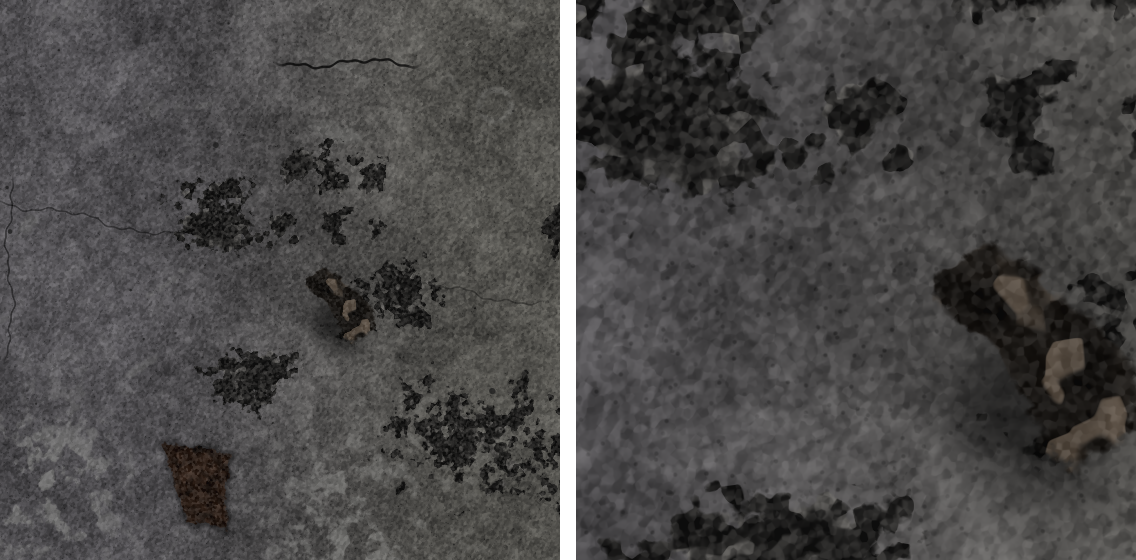
Left, the full canvas; right, a detail of the centre.
Write a Shadertoy shader that draws this texture.

```glsl
// Weathered grey concrete with sooty lichen blotches, a dark clump, a brown clod,
// pale scuffs and hairline cracks. Smoothed cellular noise supplies the grain and
// the ragged outlines; layered sines bend the cracks.

vec2 hash2(vec2 p) {
    vec3 q = fract(p.xyx * vec3(0.1031, 0.1030, 0.0973));
    q += dot(q, q.yzx + 33.33);
    return fract((q.xx + q.yz) * q.zy);
}

mat2 turn(float a) { return mat2(cos(a), sin(a), -sin(a), cos(a)); }

// Cellular noise: x = blended cell tone, y = distance to the nearest cell point
vec2 cells(vec2 p) {
    vec2 base = floor(p), f = fract(p);
    float tone = 0.0, total = 0.0, nearest = 2.0;
    for (int y = -1; y <= 1; y++)
    for (int x = -1; x <= 1; x++) {
        vec2 g = vec2(x, y);
        vec2 offset = g + hash2(base + g) - f;
        float d2 = dot(offset, offset), w = exp(-8.0 * d2);
        tone += w * hash2(base + g + 71.0).x;
        total += w;
        nearest = min(nearest, sqrt(d2));
    }
    return vec2(tone / total, nearest);
}

float layers(vec2 p) {
    float sum = 0.0, amp = 0.5;
    for (int i = 0; i < 4; i++) {
        sum += amp * cells(p).x;
        p = turn(0.8) * p * 2.1 + 17.0;
        amp *= 0.5;
    }
    return sum / 0.9375;
}

// Ragged ellipse; negative inside, in units of its own radius
float blotch(vec2 p, vec2 center, vec2 radius, float angle, float ragged) {
    return length(turn(-angle) * (p - center) / radius) - 1.0 + ragged;
}

float wiggle(float x) {
    return 0.006 * sin(x * 31.0) + 0.003 * sin(x * 83.0 + 1.0) + 0.0015 * sin(x * 210.0);
}

// Hairline along x between two ends, fading at both
float crack(vec2 p, float from, float to, float width) {
    float line = 1.0 - smoothstep(width * 0.4, width * 1.6, abs(p.y - wiggle(p.x)));
    return line * smoothstep(from, from + 0.04, p.x) * (1.0 - smoothstep(to - 0.04, to, p.x));
}

void mainImage(out vec4 fragColor, in vec2 fragCoord) {
    vec2 p = fragCoord / iResolution.y;
    float broad = layers(p * 5.0);
    float medium = layers(p * 34.0 + 9.0);
    float grain = cells(turn(0.6) * p * vec2(210.0, 150.0)).x;
    float fine = cells(p * 250.0 + 40.0).x;
    vec2 pebble = cells(p * 105.0 + 5.0);
    float ragged = (medium - 0.5) * 2.4 + (pebble.x - 0.5) * 0.7;

    // Concrete: violet grey at the left, olive grey at the right
    float tone = 0.308 + 0.16 * (broad - 0.5) + 0.10 * (medium - 0.5)
               + 0.10 * (grain - 0.5) + 0.08 * (fine - 0.5);
    tone -= 0.07 * (1.0 - smoothstep(0.05, 0.2, pebble.y)) * smoothstep(0.5, 0.8, pebble.x);
    vec3 tint = mix(vec3(1.0, 0.98, 1.02), vec3(1.03, 1.015, 0.96), smoothstep(0.2, 0.9, p.x));
    vec3 color = tone * tint;

    // Pale mottling in the lower corners
    float area = exp(-dot((p - vec2(0.09, 0.13)) * 7.0, (p - vec2(0.09, 0.13)) * 7.0))
               + 0.8 * exp(-dot((p - vec2(0.62, 0.06)) * 6.0, (p - vec2(0.62, 0.06)) * 6.0));
    float pale = 0.65 * smoothstep(0.62, 0.82, medium + 0.22 * area + 0.4 * (broad - 0.5)) * min(area + 0.15, 1.0);

    // Scattered scuffs, mostly in the upper half, and dark dots
    float dots = 0.0;
    for (int i = 0; i < 22; i++) {
        vec2 place = hash2(vec2(i, 3)), shape = hash2(vec2(i, 8));
        vec2 spot = vec2(place.x, 1.0 - 0.75 * place.y * place.y);
        vec2 size = vec2(0.012 + 0.026 * shape.x, 0.004 + 0.011 * shape.y * shape.y);
        float angle = mix(0.7, -0.6, step(0.55, place.x)) + shape.y - 0.5;
        float scuff = blotch(p, spot, size, angle, ragged);
        pale += 0.45 * (0.4 + 0.6 * shape.x) * (1.0 - smoothstep(-0.6, 0.5, scuff));
        float dotRadius = 0.0015 + 0.006 * pow(shape.x, 4.0);
        float dotEdge = length(p - hash2(vec2(i, 21))) + 0.003 * (medium - 0.5);
        dots = max(dots, 1.0 - smoothstep(dotRadius - 0.001, dotRadius + 0.0015, dotEdge));
    }
    float ring = abs(length(p - vec2(0.885, 0.812)) - 0.028);
    pale += 0.35 * (1.0 - smoothstep(0.002, 0.009, ring)) * smoothstep(0.35, 0.6, medium);
    color = mix(color, vec3(0.50, 0.50, 0.49) + 0.12 * (grain - 0.5), min(pale, 0.8));
    color = mix(color, vec3(0.12), 0.8 * dots);

    // Cracks
    float cracks = 0.75 * crack(p - vec2(0.0, 0.887), 0.48, 0.76, 0.0022);
    cracks += 0.4 * crack(turn(0.2) * (p - vec2(0.08, 0.625)), -0.1, 0.25, 0.0015);
    cracks += 0.45 * crack(p.yx - vec2(0.0, 0.017), 0.34, 0.7, 0.0015);
    cracks += 0.3 * crack(turn(0.15) * (p - vec2(0.75, 0.49)), -0.02, 0.24, 0.0015);
    color *= 1.0 - min(cracks, 0.8);

    // Lichen: a few blotches, and crumbs strewn around a centre
    float lichen = blotch(p, vec2(0.378, 0.61), vec2(0.057, 0.056), 0.0, ragged);
    lichen = min(lichen, blotch(p, vec2(0.452, 0.325), vec2(0.056, 0.050), 0.0, ragged));
    lichen = min(lichen, blotch(p, vec2(0.875, 0.21), vec2(0.138, 0.072), -0.08, ragged));
    lichen = min(lichen, blotch(p, vec2(0.705, 0.466), vec2(0.064, 0.044), 0.1, ragged * 1.3));
    lichen = min(lichen, blotch(p, vec2(1.005, 0.6), vec2(0.025, 0.037), 0.0, ragged));
    lichen = min(lichen, blotch(p, vec2(0.544, 0.713), vec2(0.044, 0.017), 0.65, ragged));
    for (int i = 0; i < 15; i++) {
        vec2 h = hash2(vec2(i, 55));
        vec2 spot = vec2(0.575, 0.645) + vec2(0.105, 0.075) * (2.0 * h - 1.0);
        float size = 0.006 + 0.012 * hash2(vec2(i, 60)).x;
        lichen = min(lichen, blotch(p, spot, vec2(size * 1.3, size), 0.6, ragged * 1.2));
    }
    float soot = 0.11 + 0.16 * (fine - 0.5) + 0.12 * (grain - 0.5);
    soot += 0.22 * smoothstep(0.62, 0.85, pebble.x) * smoothstep(-0.9, 0.0, lichen);
    color = mix(color, max(soot, 0.035) * vec3(1.02, 1.0, 0.97), 0.93 * (1.0 - smoothstep(-0.12, 0.12, lichen)));

    // Clump with a soft shadow beneath
    float shadow = length((p - vec2(0.603, 0.425)) / vec2(0.075, 0.085));
    color *= 1.0 - 0.5 * (1.0 - smoothstep(0.2, 1.0, shadow));
    vec2 axis = vec2(0.065, -0.068), rel = p - vec2(0.576, 0.498);
    float along = clamp(dot(rel, axis) / dot(axis, axis), 0.0, 1.0);
    float clump = length(rel - axis * along) - 0.027 - 0.006 * along + 0.035 * (medium - 0.5);
    vec3 peat = vec3(0.105, 0.095, 0.085) * (0.35 + 1.3 * medium) + 0.12 * (fine - 0.5);
    peat += vec3(0.24, 0.21, 0.18) * smoothstep(0.68, 0.9, cells(p * 62.0).x);
    color = mix(color, max(peat, 0.03), 1.0 - smoothstep(-0.003, 0.003, clump));

    // Brown clod, narrowing downward
    vec2 q = p - vec2(0.361, 0.13);
    float clod = max(abs(q.x + 0.14 * q.y) - 0.044 - 0.18 * q.y, abs(q.y + 0.17 * q.x) - 0.063);
    clod += 0.03 * (medium - 0.5);
    color *= 1.0 - 0.3 * (1.0 - smoothstep(0.0, 0.014, clod));
    vec3 earth = vec3(0.17, 0.125, 0.10) * (0.3 + 0.8 * medium + 0.6 * pebble.x) + 0.15 * (fine - 0.5);
    color = mix(color, max(earth, 0.03), 1.0 - smoothstep(-0.002, 0.002, clod));

    fragColor = vec4(color, 1.0);
}
```
